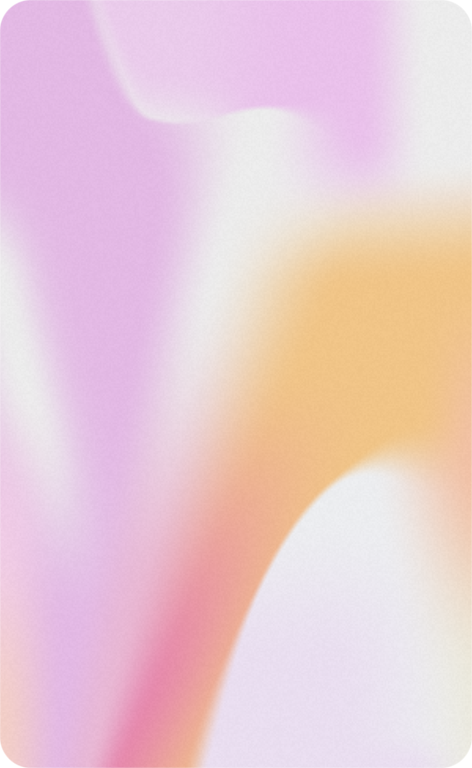
This background is drawn by a Shadertoy shader. Its source:

```glsl
#define LILAC vec3(0.89, 0.725, 0.895)
#define PINK vec3(0.915, 0.755, 0.92)
#define WHITE vec3(0.925, 0.925, 0.925)
#define ORANGE vec3(0.942, 0.77, 0.53)
#define PEACH vec3(0.945, 0.755, 0.65)
#define ROSE vec3(0.90, 0.53, 0.68)
#define CREAM vec3(0.92, 0.905, 0.83)
#define LAVENDER vec3(0.915, 0.87, 0.94)
#define CORNER_RADIUS 0.066
#define GRAIN 0.022
#define GRAIN_CELLS 300.0

float hash(vec2 p) {
    vec3 q = fract(vec3(p.xyx) * 0.1031);
    q += dot(q, q.yzx + 33.33);
    return fract((q.x + q.y) * q.z);
}

float valueNoise(vec2 p) {
    vec2 i = floor(p), f = fract(p);
    f = f * f * (3.0 - 2.0 * f);
    return mix(mix(hash(i), hash(i + vec2(1, 0)), f.x),
               mix(hash(i + vec2(0, 1)), hash(i + vec2(1, 1)), f.x), f.y);
}

float fall(float a, float b, float x) { return 1.0 - smoothstep(a, b, x); }

float roundedBox(vec2 p, vec2 halfSize, float r) {
    vec2 d = abs(p) - halfSize + r;
    return length(max(d, 0.0)) + min(max(d.x, d.y), 0.0) - r;
}

// Depth of the upper fold line below the top edge
float foldLine(float x) {
    float bend = max(0.32 - x, 0.0);
    return 0.15 + 0.01 * cos((x - 0.38) * 17.0) - 9.0 * bend * bend;
}

// Lilac field with a pale streak on the left
vec3 lilacField(float x, float t) {
    float offset = x - (0.4 * t - 0.145);
    float width = offset < 0.0 ? 0.10 : 0.078;
    float streak = exp(-offset * offset / (width * width));
    streak *= smoothstep(0.2, 0.36, t) * fall(0.52, 0.82, t);
    vec3 col = mix(LILAC, WHITE, streak);
    vec3 side = mix(vec3(0.94, 0.80, 0.90), vec3(0.95, 0.81, 0.78), smoothstep(0.7, 0.95, t));
    return mix(col, side, smoothstep(0.48, 0.72, t) * fall(0.0, 0.14, x));
}

// Folded veil across the top
vec3 addFold(vec3 col, float x, float t) {
    float h = foldLine(x) - t;
    col = mix(col, PINK, smoothstep(0.55, 0.77, x) * fall(0.17, 0.31, t));
    float glow = 0.85 * exp(-max(h, 0.0) / 0.05) * fall(0.36, 0.58, x);
    float veil = mix(0.25, 0.0, smoothstep(0.35, 0.65, x));
    vec3 above = mix(PINK, WHITE, max(glow, veil));
    float blur = 0.005 + 0.05 * fall(0.18, 0.32, x) + 0.03 * smoothstep(0.57, 0.75, x);
    col = mix(col, above, smoothstep(-blur, blur, h));
    return mix(col, WHITE, smoothstep(0.76, 0.91, x) * fall(0.22, 0.34, t));
}

// Orange ribbon turning rose toward the bottom
vec3 addRibbon(vec3 col, float x, float t, float paleX) {
    float warmX = 0.98 - 0.74 * t;
    float warm = smoothstep(paleX - 0.02, warmX + 0.02, x);
    warm *= smoothstep(0.22, 0.38, t + 0.06 * (x - 0.7));
    vec3 ribbon = mix(ORANGE, PEACH, smoothstep(0.88, 1.02, x) * smoothstep(0.35, 0.6, t));
    float rosy = smoothstep(0.46, 0.92, t) * fall(-0.02, 0.25, x - warmX);
    return mix(col, mix(ribbon, ROSE, rosy), warm);
}

// Pale hollow beneath the ribbon
vec3 addHollow(vec3 col, float x, float t) {
    float d = max(0.85 - x, 0.0), d2 = d * d;
    float slope = 3.2 * d + 12.0 * d2 * d;
    float depth = (t - 0.595 - 1.6 * d2 - 3.0 * d2 * d2) / sqrt(1.0 + slope * slope);
    float blur = 0.007 + 0.05 * smoothstep(0.7, 0.95, x) + 0.018 * smoothstep(0.75, 1.0, t);
    float inside = smoothstep(-blur, blur, depth);
    float shade = smoothstep(0.66, 0.88, t) * fall(0.6, 0.9, x - 0.1 * t);
    vec3 hollow = mix(vec3(0.925, 0.93, 0.94), LAVENDER, shade);
    hollow = mix(hollow, LAVENDER, smoothstep(0.95, 1.0, t) * fall(0.85, 1.0, x));
    vec3 rim = mix(PEACH, CREAM, smoothstep(0.6, 0.9, t));
    float edge = smoothstep(0.78, 1.02, x - 0.25 * (t - 0.62));
    return mix(col, mix(hollow, rim, edge), inside);
}

void mainImage(out vec4 fragColor, in vec2 fragCoord) {
    vec2 uv = fragCoord / iResolution.xy;
    float x = uv.x, t = 1.0 - uv.y;

    // Lilac fades into a pale diagonal band
    float lilacX = 0.46 - 0.32 * t - 0.13 * exp(-max(t - 0.15, 0.0) / 0.05);
    float paleX = 0.61 - 0.41 * t;
    vec3 pale = mix(WHITE, vec3(0.91, 0.72, 0.83), smoothstep(0.36, 0.8, t));
    vec3 col = mix(lilacField(x, t), pale, smoothstep(lilacX - 0.04, paleX, x));

    col = addFold(col, x, t);
    col = addRibbon(col, x, t, paleX);
    col = addHollow(col, x, t);

    // Fine grain
    vec2 p = fragCoord / iResolution.x;
    col += GRAIN * (valueNoise(p * GRAIN_CELLS) - 0.5);

    // Rounded white corners
    vec2 halfSize = 0.5 * iResolution.xy / iResolution.x;
    float pixel = 1.0 / iResolution.x;
    float outside = smoothstep(-pixel, pixel, roundedBox(p - halfSize, halfSize, CORNER_RADIUS));
    fragColor = vec4(mix(col, vec3(1.0), outside), 1.0);
}
```
